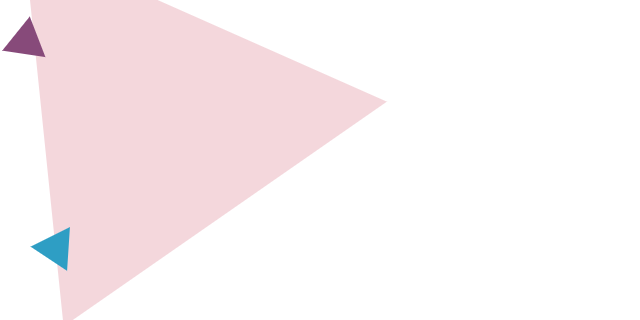
Write a Shadertoy shader that draws this background.

```glsl
#define WHITE  vec3(1.0, 1.0, 1.0)
#define PINK   vec3(0.957, 0.843, 0.863)
#define PURPLE vec3(0.53, 0.29, 0.48)
#define BLUE   vec3(0.18, 0.62, 0.77)

// Signed distance to the line through a and b, negative on the right side
float edgeDistance(vec2 p, vec2 a, vec2 b) {
    vec2 along = normalize(b - a);
    return dot(p - a, vec2(-along.y, along.x));
}

// Triangle with clockwise corners, negative inside
float triangle(vec2 p, vec2 a, vec2 b, vec2 c) {
    return max(edgeDistance(p, a, b),
               max(edgeDistance(p, b, c), edgeDistance(p, c, a)));
}

// Coverage with an edge one pixel wide
float coverage(float dist) {
    return clamp(0.5 - dist * iResolution.y, 0.0, 1.0);
}

void mainImage(out vec4 fragColor, in vec2 fragCoord) {
    // Canvas height is one unit
    vec2 p = fragCoord / iResolution.y;

    // Large triangle, cropped by the top and bottom borders
    float large = triangle(p, vec2(0.0747, 1.1852), vec2(1.2090, 0.6823), vec2(0.1987, -0.0200));

    // Small accents on its left edge
    float upper = triangle(p, vec2(0.0930, 0.9485), vec2(0.1419, 0.8216), vec2(0.0070, 0.8418));
    float lower = triangle(p, vec2(0.2185, 0.2904), vec2(0.2096, 0.1536), vec2(0.0955, 0.2292));

    vec3 color = mix(WHITE, PINK, coverage(large));
    color = mix(color, PURPLE, coverage(upper));
    color = mix(color, BLUE, coverage(lower));
    fragColor = vec4(color, 1.0);
}
```
